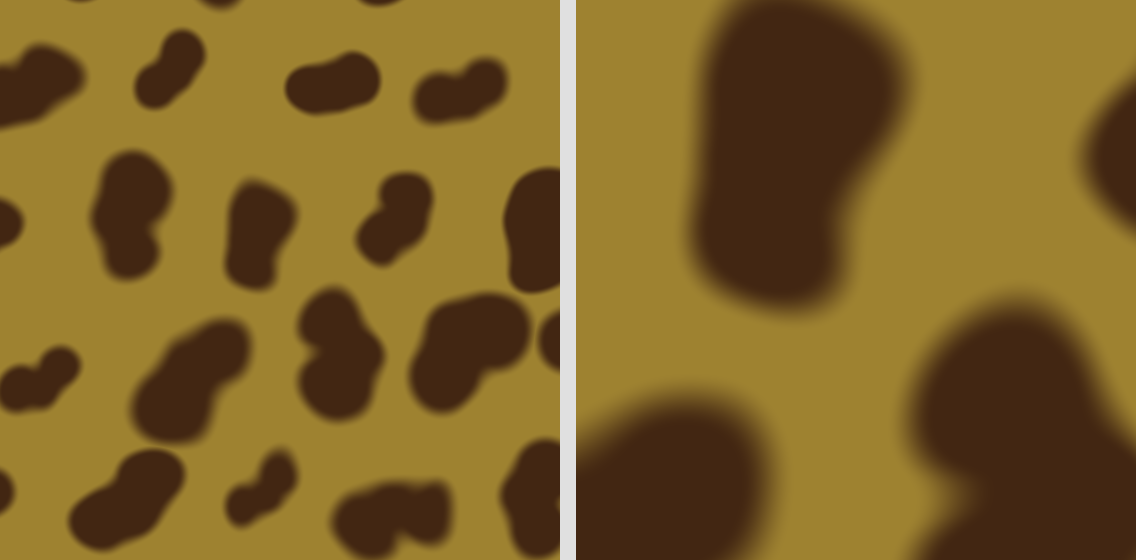
Left, the full canvas; right, a detail of the centre.
Write a Shadertoy shader that draws this pattern.

```glsl
// Soft-edged dark brown animal-hide spots scattered over an ochre ground.

const vec3 GROUND = vec3(0.62, 0.51, 0.19);
const vec3 SPOT = vec3(0.26, 0.15, 0.07);

const float CELLS = 4.0;                  // spots per canvas height
const float JITTER = 0.12;                // centre offset, in cells
const vec2 SCALE = vec2(0.48, 1.15);      // smallest and largest spot
const vec2 LOBE_RADIUS = vec2(0.19, 0.28);
const float HALF_LENGTH = 0.22;           // spot centre to end lobe
const float BEND = 0.10;                  // sideways push of the middle lobe
const float BLEND = 0.10;                 // roundness of the notches
const float MEAN_ANGLE = 0.75;            // most spots lean up to the right
const float ANGLE_SPREAD = 1.1;           // reached only by a few spots
const vec2 SOFTNESS = vec2(0.03, 0.068);  // half width of the edge
const float WARP = 0.05;
const float WARP_FREQUENCY = 2.6;

float hash(vec2 p) {
    return fract(sin(dot(p, vec2(127.1, 311.7))) * 43758.5);
}

float signedHash(vec2 p) {
    return 2.0 * hash(p) - 1.0;
}

float noise(vec2 p) {
    vec2 i = floor(p), f = fract(p);
    f = f * f * (3.0 - 2.0 * f);
    return mix(mix(hash(i), hash(i + vec2(1, 0)), f.x),
               mix(hash(i + vec2(0, 1)), hash(i + vec2(1, 1)), f.x), f.y);
}

float smoothMin(float a, float b, float k) {
    float h = max(k - abs(a - b), 0.0) / k;
    return min(a, b) - 0.25 * h * h * k;
}

// Signed distance to a bent spot made of two end lobes and a middle one.
float spotDistance(vec2 p, vec2 id) {
    float lean = signedHash(id + 3.1);
    float angle = MEAN_ANGLE + ANGLE_SPREAD * lean * mix(0.3, 1.0, lean * lean);
    float scale = mix(SCALE.x, SCALE.y, sqrt(hash(id + 5.7)));
    float c = cos(angle), s = sin(angle);
    p = vec2(c * p.x + s * p.y, c * p.y - s * p.x) / scale;

    float radiusA = mix(LOBE_RADIUS.x, LOBE_RADIUS.y, hash(id + 7.3));
    float radiusB = mix(LOBE_RADIUS.x, LOBE_RADIUS.y, hash(id + 9.9));
    float bend = BEND * signedHash(id + 12.4);
    float endA = length(p - vec2(HALF_LENGTH, -0.4 * bend)) - radiusA;
    float endB = length(p + vec2(HALF_LENGTH, 0.4 * bend)) - radiusB;
    float middle = length(p - vec2(0.0, bend)) - 0.45 * (radiusA + radiusB);
    return scale * smoothMin(smoothMin(endA, endB, BLEND), middle, BLEND);
}

// Strongest coverage among the spots of the nearby staggered cells.
float spotCoverage(vec2 p) {
    float coverage = 0.0;
    float row = floor(p.y);
    for (int j = -1; j <= 1; j++) {
        float y = row + float(j);
        float stagger = 0.5 * mod(y, 2.0);
        float column = floor(p.x - stagger);
        for (int i = -1; i <= 1; i++) {
            vec2 id = vec2(column + float(i), y);
            vec2 jitter = JITTER * vec2(signedHash(id), signedHash(id + 21.6));
            vec2 centre = id + vec2(0.5 + stagger, 0.5) + jitter;
            float soft = mix(SOFTNESS.x, SOFTNESS.y, hash(id + 15.2));
            float d = spotDistance(p - centre, id);
            coverage = max(coverage, 1.0 - smoothstep(-soft, soft, d));
        }
    }
    return coverage;
}

void mainImage(out vec4 fragColor, in vec2 fragCoord) {
    vec2 p = CELLS * fragCoord / iResolution.y + vec2(8.2, 5.1);

    // Gentle warp keeps the outlines from looking circular
    vec2 q = WARP_FREQUENCY * p;
    p += WARP * (2.0 * vec2(noise(q), noise(q + 40.3)) - 1.0);

    fragColor = vec4(mix(GROUND, SPOT, spotCoverage(p)), 1.0);
}
```
